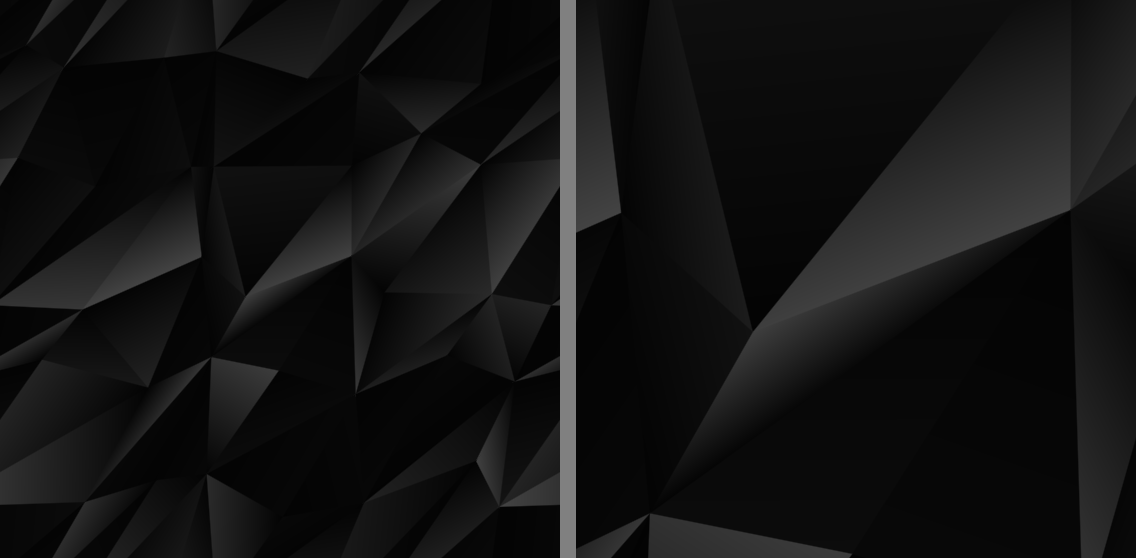
Left: the whole. Right: its middle third, enlarged.
Write a WebGL 1 fragment shader that draws this background.

```glsl
precision highp float;
// Seamless dark low-poly relief: irregular triangular facets, each with its own soft gradient.
uniform vec2 u_resolution;

const vec2 CELLS = vec2(7.0, 5.0);   // mesh cells per tile
const float SHEAR = 4.0;             // whole columns the mesh leans over one tile height
const float JITTER = 0.84;           // vertex scatter, in cells
const vec2 TILE_SHIFT = vec2(0.679, 0.509); // keeps creases from running along the tile border
const float BASE_TONE = 0.013;
const vec2 LIGHT_DRIFT = vec2(1.2, -1.6);

vec3 hash3(vec2 p, float seed) {
  vec3 v = fract(vec3(p.xyx + seed) * vec3(0.1031, 0.1030, 0.0973));
  v += dot(v, v.yxz + 33.33);
  return fract((v.xxy + v.yzz) * v.zyx);
}

float cross2(vec2 a, vec2 b) {
  return a.x * b.y - a.y * b.x;
}

// Sheared mesh coordinates and back
vec2 toMesh(vec2 uv) {
  return vec2(CELLS.x * uv.x - SHEAR * uv.y, CELLS.y * uv.y);
}

vec2 fromMesh(vec2 q) {
  float y = q.y / CELLS.y;
  return vec2((q.x + SHEAR * y) / CELLS.x, y);
}

// Same id for every repeat of a cell across the tile
vec2 wrapId(vec2 id) {
  float row = floor((id.y + 0.5) / CELLS.y);
  id += row * vec2(SHEAR, -CELLS.y);
  id.x -= CELLS.x * floor((id.x + 0.5) / CELLS.x);
  return id;
}

vec2 meshVertex(vec2 id) {
  vec2 offset = hash3(wrapId(id), 17.0).xy - 0.5;
  return fromMesh(id + JITTER * offset);
}

// Signed distance to the line a-b, positive on its left
float edgeDistance(vec2 p, vec2 a, vec2 b) {
  return cross2(b - a, p - a) / max(length(b - a), 1e-4);
}

// True when a-c separates b (right) from d (left)
bool splits(vec2 a, vec2 b, vec2 c, vec2 d) {
  return cross2(c - a, b - a) < -0.001 && cross2(c - a, d - a) > 0.001;
}

// Returns tone * coverage and coverage of one counter-clockwise facet
vec2 facet(vec2 p, vec2 a, vec2 b, vec2 c, vec2 id, float seed, float pixel) {
  float inside = min(edgeDistance(p, a, b), min(edgeDistance(p, b, c), edgeDistance(p, c, a)));
  float coverage = clamp(0.5 + inside / pixel, 0.0, 1.0);

  // Corner levels, stretched so each facet runs from dark to lit
  vec3 level = hash3(id, seed);
  level += vec3(dot(a, LIGHT_DRIFT), dot(b, LIGHT_DRIFT), dot(c, LIGHT_DRIFT));
  float low = min(level.x, min(level.y, level.z));
  float high = max(level.x, max(level.y, level.z));
  level = (level - low) / max(high - low, 0.001);

  // Linear shading across the facet
  vec3 weight = vec3(cross2(c - b, p - b), cross2(a - c, p - c), cross2(b - a, p - a));
  weight /= max(cross2(b - a, c - a), 1e-5);
  float ramp = clamp(dot(weight, level), 0.0, 1.0);
  float peak = 0.015 + 0.24 * pow(hash3(id, seed + 5.0).x, 2.4);
  return vec2(BASE_TONE + peak * ramp, 1.0) * coverage;
}

// Both facets of one mesh cell, split along a valid diagonal
vec2 cellFacets(vec2 p, vec2 cell, float pixel) {
  vec2 a = meshVertex(cell);
  vec2 b = meshVertex(cell + vec2(1.0, 0.0));
  vec2 c = meshVertex(cell + vec2(1.0, 1.0));
  vec2 d = meshVertex(cell + vec2(0.0, 1.0));
  vec2 id = wrapId(cell);
  bool preferRising = hash3(id, 41.0).z < 0.55;
  bool rising = splits(a, b, c, d) && (preferRising || !splits(b, c, d, a));
  if (rising) {
    return facet(p, a, b, c, id, 61.0, pixel) + facet(p, a, c, d, id, 83.0, pixel);
  }
  return facet(p, b, c, d, id, 61.0, pixel) + facet(p, b, d, a, id, 83.0, pixel);
}

void main() {
  vec2 uv = fract(gl_FragCoord.xy / u_resolution + TILE_SHIFT);
  float pixel = 1.4 / min(u_resolution.x, u_resolution.y);
  vec2 home = floor(toMesh(uv));

  // Blend nearby facets by their coverage
  vec2 sum = vec2(0.0);
  for (int j = -1; j <= 1; j++) {
    for (int i = -1; i <= 1; i++) {
      sum += cellFacets(uv, home + vec2(float(i), float(j)), pixel);
    }
  }
  float tone = sum.x / max(sum.y, 0.001);
  gl_FragColor = vec4(vec3(tone), 1.0);
}
```
